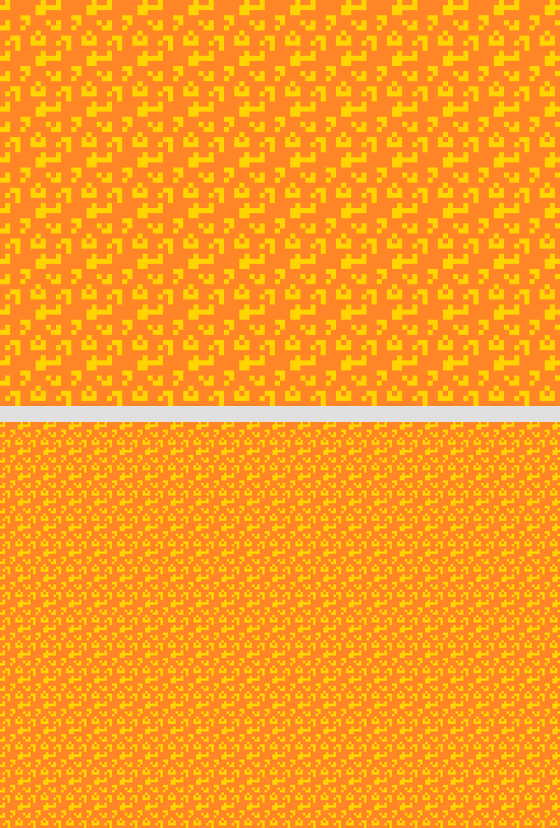
Top, the tile; bottom, the same tile 2 across and 2 down.
Reproduce this pattern procedurally as a WebGL 2 fragment shader.

```glsl
#version 300 es
precision highp float;
// Blocky yellow motifs on flat orange: five small stepped shapes share a
// square tile of 10 x 10 cells, repeated a whole number of times each way.
// Every shape is a sum of disjoint bars with exact pixel coverage.

uniform vec2 u_resolution;
out vec4 fragColor;

const vec2 REPEATS = vec2(11.0, 8.0);   // tiles across and down
const float CELLS = 10.0;               // cells along one tile side
const vec3 ORANGE = vec3(1.0, 0.52, 0.15);
const vec3 YELLOW = vec3(1.0, 0.83, 0.0);

// Positions of the motifs in the tile, in cells from its upper left
const vec2 STEP_AT = vec2(7.0, 0.0);
const vec2 COMMA_AT = vec2(4.0, 3.0);
const vec2 TICK_AT = vec2(9.0, 4.0);
const vec2 CROWN_AT = vec2(6.0, 6.0);
const vec2 CORNER_AT = vec2(1.0, 7.0);

vec2 pixelSize;   // size of one pixel, in cells

// Share of the pixel covered by a bar, wrapped around the tile
float bar(vec2 p, float x, float y, float w, float h) {
    vec2 halfSize = 0.5 * vec2(w, h);
    vec2 center = vec2(x, y) + halfSize;
    vec2 d = abs(mod(p - center + 0.5 * CELLS, CELLS) - 0.5 * CELLS);
    vec2 cover = clamp((halfSize - d) / pixelSize + 0.5, 0.0, 1.0);
    return cover.x * cover.y;
}

float block(vec2 p, float x, float y) {
    return bar(p, x, y, 1.0, 1.0);
}

// Long bar with a heavy foot and two raised blocks
float stepMotif(vec2 p) {
    return bar(p, 0.0, 1.0, 5.0, 1.0) + bar(p, 0.0, 2.0, 2.0, 1.0)
         + block(p, 1.0, 0.0) + block(p, 4.0, 0.0);
}

// Short hook that turns back at its lower end
float commaMotif(vec2 p) {
    return bar(p, 0.0, 0.0, 2.0, 1.0) + block(p, 1.0, 1.0) + block(p, 0.0, 2.0);
}

// Shallow bowl with a detached left end
float tickMotif(vec2 p) {
    return bar(p, 1.0, 1.0, 2.0, 1.0) + block(p, 0.0, 0.0) + block(p, 2.0, 0.0);
}

// Three peaks above a base
float crownMotif(vec2 p) {
    return bar(p, 0.0, 2.0, 3.0, 1.0) + block(p, 1.0, 0.0)
         + block(p, 0.0, 1.0) + block(p, 2.0, 1.0);
}

// Right angle with a loose block at the left
float cornerMotif(vec2 p) {
    return bar(p, 1.0, 0.0, 2.0, 1.0) + bar(p, 2.0, 1.0, 1.0, 2.0)
         + block(p, 0.0, 1.0);
}

void main() {
    vec2 uv = gl_FragCoord.xy / u_resolution;
    vec2 grid = REPEATS * CELLS;
    pixelSize = grid / u_resolution;

    // Cell coordinates inside one tile, with y running downward
    vec2 p = mod(vec2(uv.x, 1.0 - uv.y) * grid, CELLS);

    float ink = stepMotif(p - STEP_AT) + commaMotif(p - COMMA_AT)
              + tickMotif(p - TICK_AT) + crownMotif(p - CROWN_AT)
              + cornerMotif(p - CORNER_AT);

    fragColor = vec4(mix(ORANGE, YELLOW, clamp(ink, 0.0, 1.0)), 1.0);
}
```
